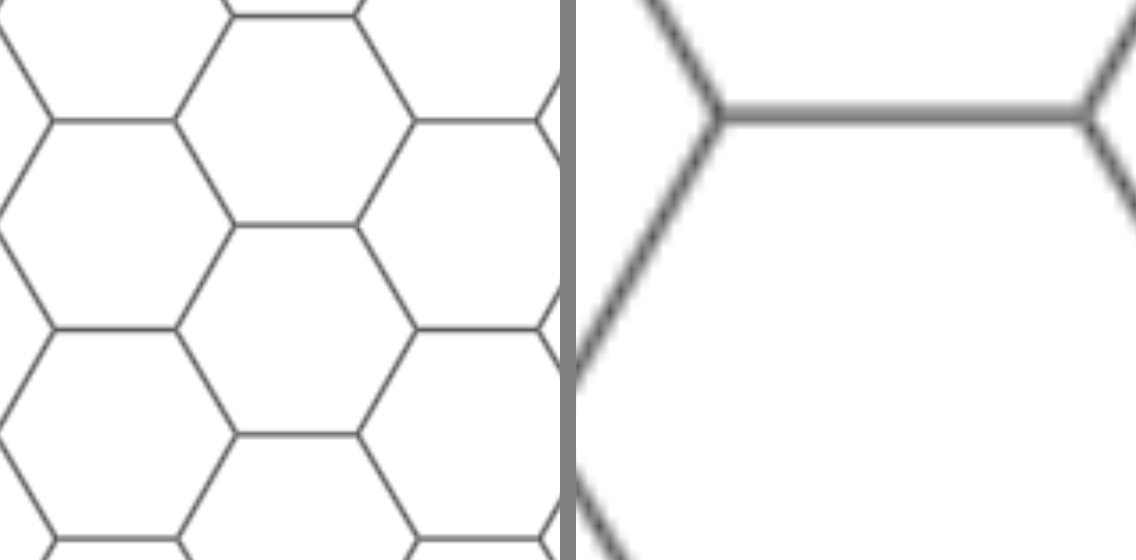
Left, the full canvas; right, a detail of the centre.
Reproduce this pattern procedurally as a Shadertoy shader.

```glsl
#define PITCH 0.3733
#define CENTER vec2(0.529, 0.411)
#define SHEAR 0.008
#define GRAIN 157.0
#define LINE_RADIUS 0.0085
#define INK vec3(0.305, 0.295, 0.295)
#define PAPER vec3(1.0)

const float SQRT3 = sqrt(3.0);

// Distance to the nearest edge of a flat-topped honeycomb
float hexEdgeDistance(vec2 p) {
    p -= CENTER;
    p.x += SHEAR * p.y;
    vec2 period = PITCH * vec2(SQRT3, 1.0);
    vec2 a = mod(p + 0.5 * period, period) - 0.5 * period;
    vec2 b = mod(p, period) - 0.5 * period;
    vec2 local = abs(dot(a, a) < dot(b, b) ? a : b);
    return 0.5 * PITCH - max(local.y, dot(local, 0.5 * vec2(SQRT3, 1.0)));
}

// Soft line coverage at the centre of one grain cell
float grainCoverage(vec2 cell) {
    float d = hexEdgeDistance((cell + 0.5) / GRAIN);
    return clamp(1.0 - d / LINE_RADIUS, 0.0, 1.0);
}

// Blend neighbouring grains, giving the slanted lines their beading
float beadedCoverage(vec2 uv) {
    vec2 grid = uv * GRAIN - 0.5;
    vec2 cell = floor(grid);
    vec2 blend = grid - cell;
    vec2 step1 = vec2(1.0, 0.0);
    float low = mix(grainCoverage(cell), grainCoverage(cell + step1.xy), blend.x);
    float high = mix(grainCoverage(cell + step1.yx), grainCoverage(cell + step1.xx), blend.x);
    return mix(low, high, blend.y);
}

void mainImage(out vec4 fragColor, in vec2 fragCoord) {
    vec2 uv = fragCoord / min(iResolution.x, iResolution.y);
    fragColor = vec4(mix(PAPER, INK, beadedCoverage(uv)), 1.0);
}
```
